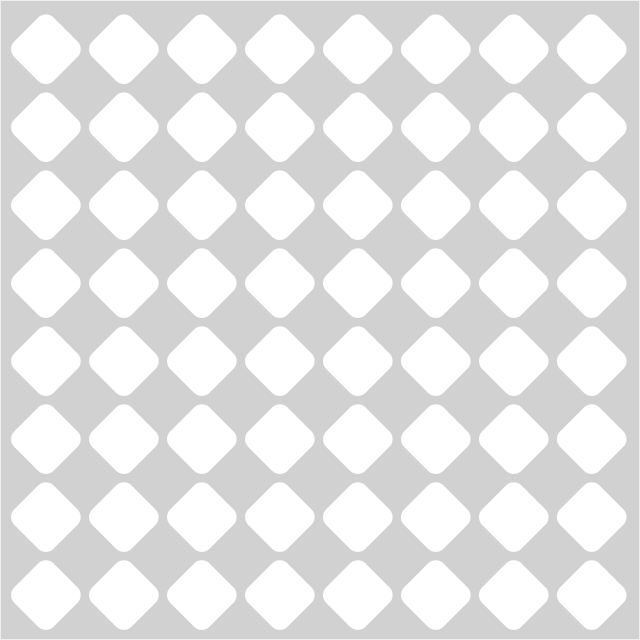
Reproduce this pattern procedurally as a WebGL 1 fragment shader.

```glsl
precision highp float;

uniform vec2 u_resolution;

#define REPEATS 8.0
#define PITCH 0.12184
#define FIRST_CENTRE vec2(0.0717, 0.0702)
#define HALF_SIDE 0.0435
#define CORNER_RADIUS 0.0173
#define BORDER_WIDTH 0.001
#define GROUND_COLOUR vec3(0.82)
#define TILE_COLOUR vec3(1.0)

// Signed distance to a square with rounded corners
float roundedSquare(vec2 p, float halfSide, float radius) {
  vec2 q = abs(p) - (halfSide - radius);
  return length(max(q, 0.0)) + min(max(q.x, q.y), 0.0) - radius;
}

// Quarter-pixel-accurate coverage of the inside of a shape
float coverage(float dist, float pixel) {
  return clamp(0.5 - dist / pixel, 0.0, 1.0);
}

// Rotate by an eighth of a turn
vec2 toDiagonal(vec2 p) {
  return vec2(p.x + p.y, p.y - p.x) * sqrt(0.5);
}

void main() {
  vec2 uv = gl_FragCoord.xy / u_resolution;
  float pixel = 1.0 / min(u_resolution.x, u_resolution.y);

  // Nearest tile, limited to the grid so the margins stay plain
  vec2 cell = floor((uv - FIRST_CENTRE) / PITCH + 0.5);
  cell = clamp(cell, 0.0, REPEATS - 1.0);
  vec2 local = uv - FIRST_CENTRE - cell * PITCH;

  float diamond = roundedSquare(toDiagonal(local), HALF_SIDE, CORNER_RADIUS);

  // Hairline along the canvas edge
  vec2 toEdge = min(uv, 1.0 - uv);
  float border = min(toEdge.x, toEdge.y) - BORDER_WIDTH;

  float tile = coverage(min(diamond, border), pixel);
  gl_FragColor = vec4(mix(GROUND_COLOUR, TILE_COLOUR, tile), 1.0);
}
```
